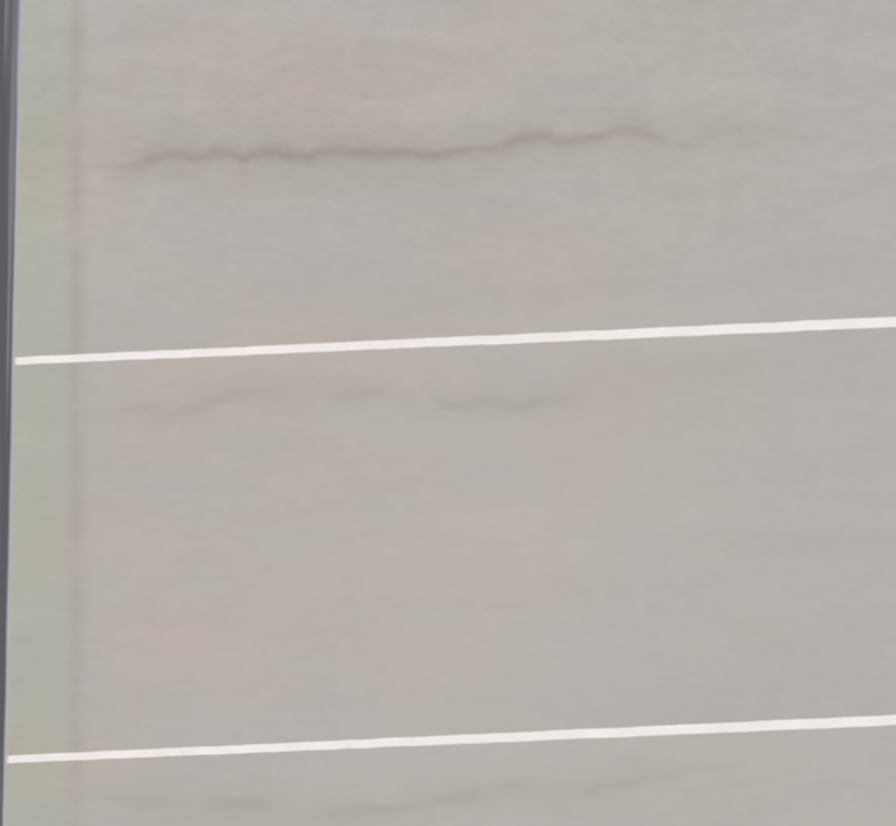
A WebGL 1 fragment shader for this texture:

```glsl
precision highp float;

uniform vec2 u_resolution;

// Layout, in canvas heights
const float ROW_PITCH = 0.482;
const float FIRST_JOINT = 0.080;
const float JOINT_SLOPE = 0.0446;
const float JOINT_HALF_LEFT = 0.0046;
const float JOINT_HALF_RIGHT = 0.0062;
const float JOINT_WOBBLE = 0.0016;
const float SOFTNESS = 0.0018;
const float EDGE_BOTTOM = 0.004;
const float EDGE_TOP = 0.024;
const float FRINGE_WIDTH = 0.007;
const float BAND_X = 0.092;

// Strength of the stone's variation
const float BLOTCH = 0.030;
const float STREAK = 0.034;
const float GRAIN = 0.036;
const float VEIN = 0.085;

// Colours
const vec3 STONE = vec3(0.712, 0.692, 0.672);
const vec3 WARM_TINT = vec3(0.016, -0.002, -0.010);
const vec3 GREEN_TINT = vec3(-0.022, 0.002, -0.022);
const vec3 VEIN_TINT = vec3(0.90, 1.0, 1.10);
const vec3 JOINT = vec3(0.94, 0.92, 0.91);
const vec3 FRINGE = vec3(0.69, 0.69, 0.72);
const vec3 DARK_EDGE = vec3(0.36, 0.36, 0.38);
const vec3 LIGHT_EDGE = vec3(0.48, 0.48, 0.51);

float hash(vec2 p) {
  return fract(sin(dot(p, vec2(127.1, 311.7))) * 43758.5453);
}

float noise(vec2 p) {
  vec2 cell = floor(p);
  vec2 f = fract(p);
  f = f * f * (3.0 - 2.0 * f);
  float low = mix(hash(cell), hash(cell + vec2(1.0, 0.0)), f.x);
  float high = mix(hash(cell + vec2(0.0, 1.0)), hash(cell + vec2(1.0)), f.x);
  return mix(low, high, f.y);
}

// Fractal noise centred on zero
float fbm(vec2 p) {
  float sum = 0.0;
  float weight = 0.5;
  for (int i = 0; i < 4; i++) {
    sum += weight * (noise(p) - 0.5);
    p = mat2(1.9, 0.4, -0.4, 1.9) * p + 17.3;
    weight *= 0.55;
  }
  return sum;
}

vec3 stoneColor(vec2 p, float row, float height) {
  vec2 q = p + row * vec2(7.3, 3.1);
  float roughness = mix(0.5, 1.0, smoothstep(0.55, 0.9, p.y));
  float blotch = fbm(q * vec2(3.0, 5.0));
  float streak = fbm(q * vec2(6.0, 32.0) + 4.0);
  float grain = fbm(q * vec2(62.0, 120.0));
  float shade = BLOTCH * blotch + roughness * (STREAK * streak + GRAIN * grain);

  // One wandering vein per row, strongest in the top row
  float isTop = step(0.5, row);
  float wander = 0.16 * fbm(q * vec2(5.0, 1.0)) + 0.03 * fbm(q * vec2(30.0, 9.0));
  float offset = height - mix(0.87, 0.49, isTop) - wander;
  float thread = exp(-pow(offset / 0.016, 2.0));
  float halo = exp(-pow(offset / 0.065, 2.0));
  float span = smoothstep(0.08, 0.22, p.x) * (1.0 - smoothstep(0.6, 1.05, p.x));
  float broken = smoothstep(0.25, 0.75, noise(q * vec2(16.0, 45.0)));
  float vein = span * (0.65 * thread * broken + 0.35 * halo);
  vein *= mix(0.4, 1.0, isTop);

  // Warm patches, and a greenish strip ending in a faint dark band
  float warmth = smoothstep(-0.1, 0.3, fbm(q * vec2(5.0, 9.0) + 31.0));
  float strip = 1.0 - smoothstep(0.055, 0.11, p.x);
  float band = exp(-pow((p.x - BAND_X) / 0.011, 2.0));
  vec3 color = STONE + shade - VEIN * vein * VEIN_TINT;
  color += WARM_TINT * warmth * (1.0 - smoothstep(0.4, 1.0, p.x));
  color += GREEN_TINT * strip;
  return color - 0.026 * band * (0.5 + noise(p * vec2(30.0, 22.0)));
}

void main() {
  vec2 p = gl_FragCoord.xy / u_resolution.y;
  float soft = max(SOFTNESS, 0.8 / u_resolution.y);

  // Sloping rows
  float level = (p.y - FIRST_JOINT - JOINT_SLOPE * p.x) / ROW_PITCH;
  float row = floor(level);
  vec3 color = stoneColor(p, row, level - row);

  // Pale joints with slightly worn edges
  float nearest = floor(level + 0.5);
  float wobble = JOINT_WOBBLE * fbm(vec2(p.x * 45.0, nearest * 9.0));
  float dist = abs((level - nearest) * ROW_PITCH + wobble);
  float halfWidth = mix(JOINT_HALF_LEFT, JOINT_HALF_RIGHT, clamp(p.x, 0.0, 1.0));
  float joint = 1.0 - smoothstep(halfWidth - soft, halfWidth + soft, dist);
  vec3 jointColor = JOINT + 0.05 * fbm(p * vec2(40.0, 90.0));
  color = mix(color, jointColor, joint);

  // Tapering dark edge with a cool fringe
  float edge = mix(EDGE_BOTTOM, EDGE_TOP, p.y) + 0.002 * fbm(vec2(p.y * 12.0, 2.0));
  float fringe = 1.0 - smoothstep(edge, edge + FRINGE_WIDTH, p.x);
  float dark = 1.0 - smoothstep(edge - 2.0 * soft, edge + soft, p.x);
  float sheen = smoothstep(0.3, 0.8, noise(vec2((p.x - edge) * 180.0, p.y * 5.0)));
  color = mix(color, FRINGE, fringe);
  color = mix(color, mix(DARK_EDGE, LIGHT_EDGE, sheen), dark);

  gl_FragColor = vec4(color, 1.0);
}
```
